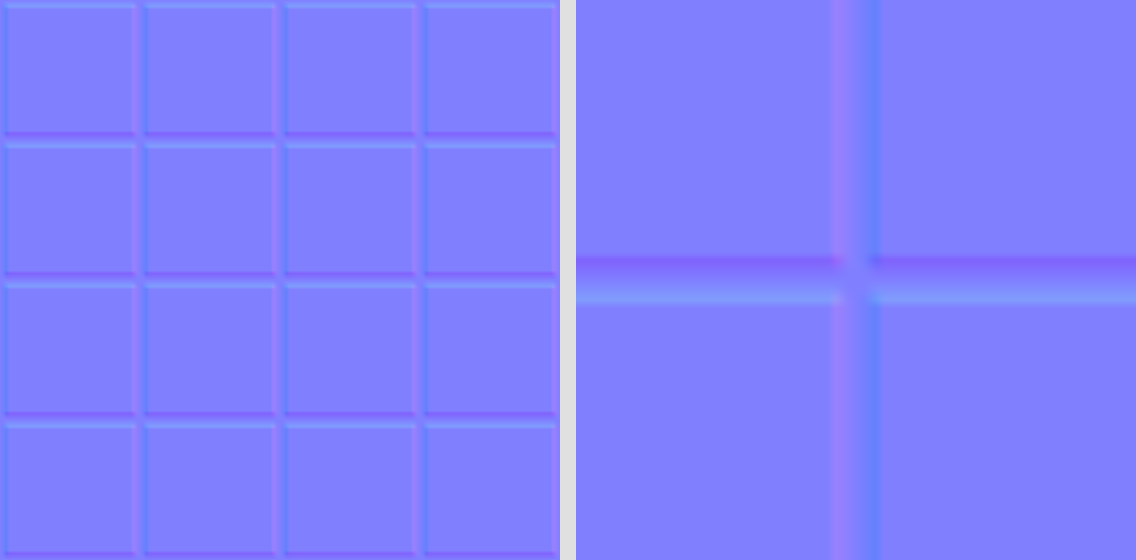
Left, the full canvas; right, a detail of the centre.
A WebGL 1 fragment shader for this texture map:

```glsl
precision highp float;
uniform vec2 u_resolution;

// Groove slope: grows from the groove centre to the rim, then drops to the flat tile
vec2 grooveSlope(vec2 d) {
  vec2 a = abs(d);
  return sign(d) * clamp(min(a / 0.044, (0.067 - a) / 0.019), 0.0, 1.0);
}

void main() {
  vec2 uv = gl_FragCoord.xy / u_resolution;

  // Signed offset from the nearest groove, in tile units
  vec2 offset = fract(uv * 4.0 + 0.5) - 0.5;

  // Each groove fades out where it meets the crossing one
  vec2 crossingFade = smoothstep(0.01, 0.06, abs(offset)).yx;
  vec2 gradient = vec2(0.205, 0.22) * grooveSlope(offset) * crossingFade;

  // Encode the surface normal as a colour
  vec3 normal = normalize(vec3(-gradient, 1.0));
  gl_FragColor = vec4(normal * 0.5 + 0.5, 1.0);
}
```
